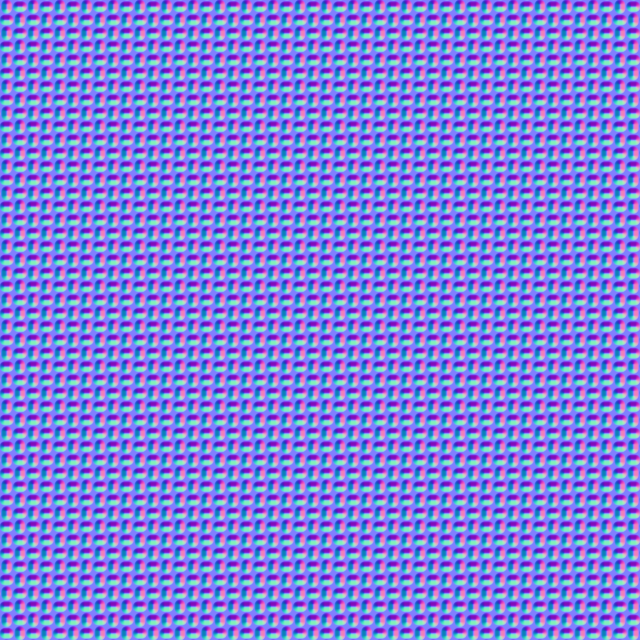
Write a Shadertoy shader that draws this texture map.

```glsl
const float CELLS = 48.0;          // yarn crossings per side, even so the weave wraps
const float YARN_RADIUS = 0.42;    // in cells
const float YARN_HALF_CORE = 0.14; // half length of the straight part
const float PEAK_SLOPE = 2.1;
const float END_SOFTNESS = 0.75;   // yarn ends dive more gently than the sides
const float PI = 3.14159265;

// Downhill slope of a rounded bar lying along x
vec2 barSlope(vec2 p, float halfCore, float radius) {
    vec2 toCore = vec2(p.x - clamp(p.x, -halfCore, halfCore), p.y);
    float dist = length(toCore);
    float steepness = PEAK_SLOPE * sin(PI * min(dist / radius, 1.0));
    vec2 slope = steepness * toCore / max(dist, 1e-4);
    return slope * vec2(END_SOFTNESS, 1.0);
}

// Slope of the yarn that lies on top in one cell; p is relative to its center
vec2 yarnSlope(vec2 p, vec2 cell) {
    bool upright = mod(cell.x + cell.y, 2.0) > 0.5;
    vec2 slope = barSlope(upright ? p.yx : p, YARN_HALF_CORE, YARN_RADIUS);
    return upright ? slope.yx : slope;
}

// Plain weave: horizontal and vertical yarns alternate like a checkerboard
vec2 weaveSlope(vec2 p) {
    vec2 cell = floor(p);
    vec2 total = vec2(0.0);
    for (int y = -1; y <= 1; y++) {
        for (int x = -1; x <= 1; x++) {
            vec2 neighbor = cell + vec2(x, y);
            total += yarnSlope(p - neighbor - 0.5, neighbor);
        }
    }
    return total;
}

// Normal packed to color, with green pointing down
vec3 encodeNormal(vec2 slope) {
    vec3 normal = normalize(vec3(slope.x, -slope.y, 1.0));
    return 0.5 + 0.5 * normal;
}

void mainImage(out vec4 fragColor, in vec2 fragCoord) {
    // Average four samples per pixel
    vec3 color = vec3(0.0);
    for (int i = 0; i < 4; i++) {
        vec2 offset = (vec2(i % 2, i / 2) - 0.5) * 0.5;
        vec2 uv = (fragCoord + offset) / iResolution.xy;
        color += encodeNormal(weaveSlope(uv * CELLS));
    }
    fragColor = vec4(color / 4.0, 1.0);
}
```
